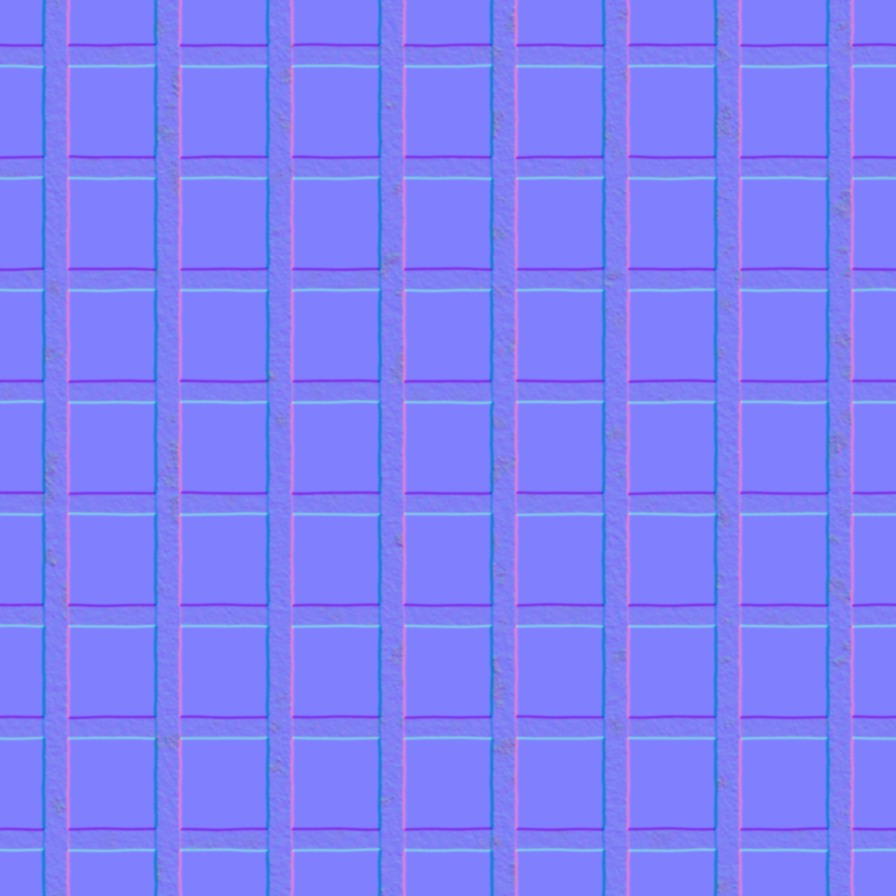
Give the GLSL for this texture map, as a WebGL 2 fragment shader.

```glsl
#version 300 es
precision highp float;

uniform vec2 u_resolution;
out vec4 outColor;

const float TAU = 6.2831853;
const float REPEATS = 8.0;                    // cells across and down
const vec2 BAR_CENTRE = vec2(0.5, 0.503);     // in cell units
const vec2 BAR_HALF = vec2(0.109, 0.094);     // half widths of the bars
const vec2 BEVEL_WIDTH = vec2(0.0150, 0.0135);
const vec2 LOW_SLOPE = vec2(1.15, 0.62);      // left and lower bar edges
const vec2 HIGH_SLOPE = vec2(0.88, 0.68);     // right and upper bar edges
const vec2 WOBBLE = vec2(0.0050, 0.0065);     // unevenness of the bar edges
const float CROSSING_BEVEL = 0.4;             // bevel left where bars cross
const float COARSE_CELLS = 130.0;             // grain cells across the canvas
const float FINE_CELLS = 240.0;
const float PATCH_CELLS = 44.0;
const float COARSE_SLOPE = 0.030;
const float FINE_SLOPE = 0.042;
const float BAR_DULLING = 0.040;              // loss of blue on the bars
const float PATCH_DULLING = 0.10;             // loss of blue in worn patches

vec3 hash3(vec2 p) {
  vec3 q = fract(p.xyx * vec3(0.1031, 0.1030, 0.0973));
  q += dot(q, q.yxz + 33.33);
  return fract((q.xxy + q.yzz) * q.zyx);
}

// Wrapping cellular bumps: gradient in xy, height in z
vec3 bumps(vec2 uv, float cells, float seed) {
  vec2 p = uv * cells;
  vec2 base = floor(p);
  vec3 sum = vec3(0.0);
  for (int j = -1; j <= 1; j++) {
    for (int i = -1; i <= 1; i++) {
      vec2 cell = base + vec2(i, j);
      vec3 rnd = hash3(mod(cell, cells) + seed);
      vec2 offset = p - cell - 0.2 - 0.6 * rnd.xy;
      float bump = (2.0 * rnd.z - 1.0) * exp(-4.0 * dot(offset, offset));
      sum += bump * vec3(-8.0 * offset, 1.0);
    }
  }
  return sum;
}

// Layered sines with whole frequencies, different for each bar edge
float waver(float t, float seed, vec3 frequency) {
  vec3 phase = TAU * hash3(vec2(seed, 3.7 * seed + 11.0));
  return dot(sin(TAU * frequency * t + phase), vec3(0.45, 0.35, 0.2));
}

// Signed distances to the low and high edge of a bar, positive inside
vec2 edgeDistances(float across, float halfWidth, vec2 shift) {
  return vec2(across + halfWidth + shift.x, halfWidth + shift.y - across);
}

float inside(vec2 edges, float softness) {
  return smoothstep(-softness, softness, min(edges.x, edges.y));
}

// Soft ridges along the low and high edge
vec2 ridges(vec2 edges, float width) {
  return exp(-edges * edges / (width * width));
}

void main() {
  vec2 uv = gl_FragCoord.xy / u_resolution;
  vec2 grid = uv * REPEATS;
  vec2 bar = floor(grid);
  vec2 across = fract(grid) - BAR_CENTRE;

  // Bar outlines
  vec3 upright = vec3(13.0, 29.0, 53.0);
  vec3 level = vec3(5.0, 11.0, 19.0);
  vec2 shiftX = WOBBLE.x * vec2(waver(uv.y, bar.x + 1.0, upright),
                                waver(uv.y, bar.x + 21.0, upright));
  vec2 shiftY = WOBBLE.y * vec2(waver(uv.x, bar.y + 41.0, level),
                                waver(uv.x, bar.y + 61.0, level));
  vec2 edgesX = edgeDistances(across.x, BAR_HALF.x, shiftX);
  vec2 edgesY = edgeDistances(across.y, BAR_HALF.y, shiftY);
  float softness = max(0.008, 0.75 * REPEATS / u_resolution.x);
  float vertical = inside(edgesX, softness);
  float horizontal = inside(edgesY, softness);
  float bars = max(vertical, horizontal);

  // Edge bevels, with vertical bars lying over horizontal ones
  vec2 ridgeX = ridges(edgesX, BEVEL_WIDTH.x);
  vec2 ridgeY = ridges(edgesY, BEVEL_WIDTH.y);
  vec2 slope = vec2(HIGH_SLOPE.x * ridgeX.y - LOW_SLOPE.x * ridgeX.x,
                    LOW_SLOPE.y * ridgeY.x - HIGH_SLOPE.y * ridgeY.y);
  slope.x *= mix(1.0, CROSSING_BEVEL, horizontal);
  slope.y *= 1.0 - vertical;

  // Rough surface and worn patches on the bars
  vec3 coarse = bumps(uv, COARSE_CELLS, 7.0);
  vec3 fine = bumps(uv, FINE_CELLS, 19.0);
  float wear = bumps(uv, PATCH_CELLS, 31.0).z + 0.25 * coarse.z + 0.25 * fine.z;
  float worn = smoothstep(0.35, 0.8, wear) * mix(0.35, 1.0, vertical);
  slope -= bars * (COARSE_SLOPE * coarse.xy + FINE_SLOPE * fine.xy)
         * mix(0.7, 1.0, vertical) * (1.0 + worn);

  // Pack the surface normal as colour
  vec3 color = 0.5 + 0.5 * normalize(vec3(slope, 1.0));
  color.b -= bars * (BAR_DULLING + PATCH_DULLING * worn);
  outColor = vec4(color, 1.0);
}
```
